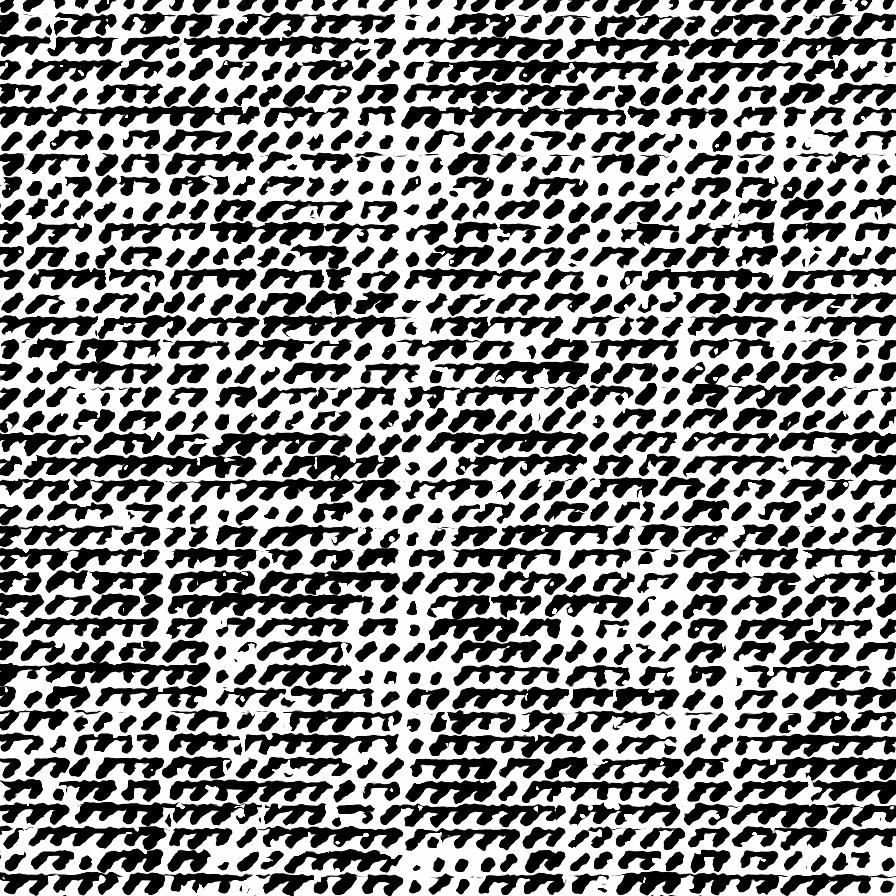
A WebGL 1 fragment shader for this pattern:

```glsl
precision highp float;
// Coarse black and white weave: rows of slanted blobs and dots, joined into hooks by worn bars.

uniform vec2 u_resolution;

float hash(vec2 p) {
  vec3 q = fract(p.xyx * vec3(0.1031, 0.1030, 0.0973));
  q += dot(q, q.yzx + 33.33);
  return fract((q.x + q.y) * q.z);
}

float noise(vec2 p) {
  vec2 i = floor(p);
  vec2 f = fract(p);
  f = f * f * (3.0 - 2.0 * f);
  return mix(mix(hash(i), hash(i + vec2(1.0, 0.0)), f.x),
             mix(hash(i + vec2(0.0, 1.0)), hash(i + 1.0), f.x), f.y);
}

float capsule(vec2 p, vec2 a, vec2 b, float radius) {
  vec2 d = b - a;
  float t = clamp(dot(p - a, d) / dot(d, d), 0.0, 1.0);
  return length(p - a - d * t) - radius;
}

float smoothUnion(float a, float b, float k) {
  float h = max(k - abs(a - b), 0.0) / k;
  return min(a, b) - 0.25 * k * h * h;
}

// Variation shared partly by whole columns and rows, partly per stitch.
float variation(vec2 id, float seed) {
  return 0.3 * hash(vec2(id.x, seed)) + 0.25 * hash(vec2(seed + 7.0, id.y))
       + 0.45 * hash(id + seed);
}

// One stitch: a dot or slanted blob, with an optional bar to its right neighbour.
float stitch(vec2 p, vec2 id) {
  float alternate = mod(id.x, 2.0);
  float slant = smoothstep(0.3, 0.62, variation(id, 11.0) + 0.14 * (1.0 - alternate));
  vec2 jitter = 0.12 * (vec2(hash(id + 31.0), hash(id + 47.0)) - 0.5);
  vec2 reach = mix(vec2(0.03, 0.06), vec2(0.23, 0.22), slant);
  vec2 middle = jitter - vec2(0.0, 0.07 * (1.0 - slant));
  float radius = 0.195 + 0.05 * hash(id + 63.0);
  float d = capsule(p, middle - reach, middle + reach, radius);

  if (variation(id, 83.0) + 0.12 * alternate > 0.56) {
    float thickness = 0.1 + 0.06 * hash(id + 97.0);
    float bar = capsule(p, vec2(0.1, 0.29), vec2(1.16, 0.29), thickness);
    d = smoothUnion(d, bar, 0.16);
  }
  return d;
}

void main() {
  vec2 uv = gl_FragCoord.xy / u_resolution;
  vec2 p = uv * vec2(38.0, 38.6);

  // Slow drift of the threads and ragged outlines.
  p += 0.35 * (vec2(noise(uv * 4.0), noise(uv * 4.0 + 19.0)) - 0.5) * vec2(1.0, 0.4);
  vec2 grain = vec2(noise(p * 5.0), noise(p * 5.0 + 57.0)) - 0.5;
  p += 0.13 * grain;

  // Nearest stitches, merged where they meet.
  vec2 id = floor(p) + 40.0;
  vec2 local = fract(p) - 0.5;
  float d = 1.0;
  for (int j = -1; j <= 1; j++) {
    for (int i = -1; i <= 1; i++) {
      vec2 cell = vec2(float(i), float(j));
      d = smoothUnion(d, stitch(local - cell, id + cell), 0.07);
    }
  }

  // Thin broken lines along the top of some rows.
  float lineRow = step(0.62, hash(vec2(5.0, id.y)));
  float broken = noise(vec2(p.x * 1.7, id.y * 3.0));
  float thread = abs(local.y - 0.38) - 0.12 * (broken - 0.45);
  d = min(d, mix(1.0, thread, lineRow));

  // Uneven ink and small worn patches.
  d += 0.08 * (noise(p * 0.7 + 13.0) - 0.5);
  d += 0.3 * smoothstep(0.8, 0.95, noise(p * 2.6 + 71.0));

  float edge = 0.55 * 38.0 / u_resolution.x;
  float white = smoothstep(-edge, edge, d);
  gl_FragColor = vec4(vec3(mix(0.005, 0.995, white)), 1.0);
}
```
